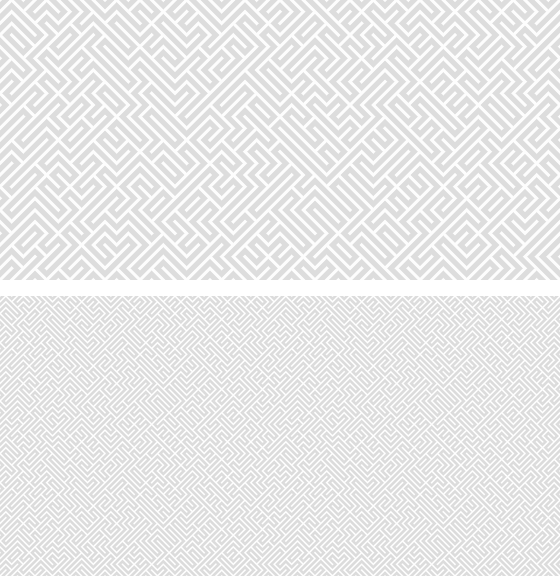
Top: one tile. Bottom: repeated 2 by 2.
Reproduce this pattern procedurally as a WebGL 1 fragment shader.

```glsl
precision highp float;
// Diagonal maze: a square grid where every tile carries one of its two diagonals,
// drawn as a pale bar with square ends on a grey ground. Orientations are hashed
// with wrapped tile indices, so the maze repeats on all four edges.

uniform vec2 u_resolution;

const vec2 GRID = vec2(48.0, 24.0);   // tiles across the canvas, both even
const float PATCH = 3.0;              // tiles per patch of similar direction
const float PATCH_WEIGHT = 0.3;
const float HALF_WIDTH = 0.131;       // half bar width in tiles
const float DIAGONAL = 0.70710678;    // half diagonal of a unit tile
const vec3 GROUND = vec3(0.866);
const vec3 BAR = vec3(0.993);

float hash(vec2 cell, float seed) {
  return fract(sin(dot(cell, vec2(127.1, 311.7)) + seed) * 43758.545);
}

// Random direction of a tile: +1 rises to the right, -1 falls.
float randomTurn(vec2 tile) {
  vec2 cell = mod(tile, GRID);
  float single = hash(cell, 1.7);
  float shared = hash(floor((cell + 0.5) / PATCH), 8.3);
  return mix(single, shared, PATCH_WEIGHT) < 0.5 ? -1.0 : 1.0;
}

// Each grid corner touches one tile with even indices; that tile is turned
// when the corner would otherwise be the empty centre of a closed diamond.
float tileTurn(vec2 tile) {
  float turn = randomTurn(tile);
  vec2 parity = mod(tile, 2.0);
  if (parity.x + parity.y > 0.5) return turn;
  for (int j = 0; j < 2; j++) {
    for (int i = 0; i < 2; i++) {
      vec2 corner = vec2(float(i), float(j)) * 2.0 - 1.0;
      float touching = corner.x * corner.y;
      float around = randomTurn(tile + vec2(corner.x, 0.0))
                   + randomTurn(tile + vec2(0.0, corner.y))
                   - randomTurn(tile + corner);
      if (touching * around > 2.5) turn = touching;
    }
  }
  return turn;
}

// Signed distance to a diagonal bar through the tile centre.
float barDistance(vec2 offset, float turn, float halfWidth) {
  float along = abs(offset.x + turn * offset.y) * DIAGONAL;
  float across = abs(offset.y - turn * offset.x) * DIAGONAL;
  return max(along - DIAGONAL, across) - halfWidth;
}

// Nearest bar among the surrounding tiles, since bar ends cross tile corners.
float mazeDistance(vec2 point) {
  vec2 home = floor(point);
  float nearest = 1.0;
  for (int j = -1; j <= 1; j++) {
    for (int i = -1; i <= 1; i++) {
      vec2 tile = home + vec2(float(i), float(j));
      float d = barDistance(point - tile - 0.5, tileTurn(tile), HALF_WIDTH);
      nearest = min(nearest, d);
    }
  }
  return nearest;
}

void main() {
  vec2 point = gl_FragCoord.xy / u_resolution * GRID;
  float softness = 0.6 * GRID.y / u_resolution.y;
  float coverage = 1.0 - smoothstep(-softness, softness, mazeDistance(point));
  gl_FragColor = vec4(mix(GROUND, BAR, coverage), 1.0);
}
```
